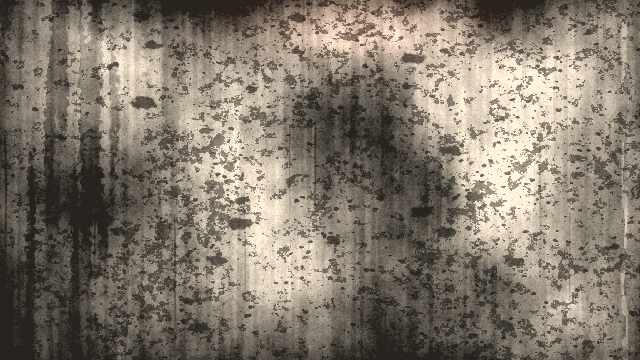
Reproduce this texture procedurally as a Shadertoy shader.

```glsl
const vec3 PLASTER_TINT = vec3(1.0, 0.937, 0.845);
const vec3 ROSE_TINT = vec3(0.05, -0.01, -0.02);

float hash(vec2 p) {
    vec3 q = fract(vec3(p.xyx) * 0.1031);
    q += dot(q, q.yzx + 33.33);
    return fract((q.x + q.y) * q.z);
}

vec2 hash2(vec2 p) {
    return vec2(hash(p), hash(p + 57.3));
}

// Smooth cellular noise: random cell values blended by distance
float cloud(vec2 p) {
    vec2 cell = floor(p);
    float total = 0.0, weights = 0.0;
    for (int y = -1; y <= 1; y++)
    for (int x = -1; x <= 1; x++) {
        vec2 id = cell + vec2(x, y);
        vec2 d = id + hash2(id) - p;
        float w = exp(-8.0 * dot(d, d));
        total += w * hash(id + 19.7);
        weights += w;
    }
    return total / weights;
}

float grime(vec2 p, float gain) {
    float total = 0.0, weights = 0.0, amp = 1.0;
    for (int i = 0; i < 4; i++) {
        total += amp * cloud(p);
        weights += amp;
        amp *= gain;
        p = p * 2.07 + 13.1;
    }
    return total / weights;
}

// Scattered chips, one candidate per cell
float flakes(vec2 p, float density) {
    vec2 cell = floor(p);
    float mask = 0.0;
    for (int y = -1; y <= 1; y++)
    for (int x = -1; x <= 1; x++) {
        vec2 id = cell + vec2(x, y);
        float size = mix(0.08, 0.32, pow(hash(id + 7.1), 2.0));
        float d = length(id + hash2(id + 3.7) - p);
        float present = step(hash(id + 41.0), density);
        mask = max(mask, present * (1.0 - smoothstep(size * 0.7, size * 1.1, d)));
    }
    return mask;
}

float blob(vec2 p, vec2 center, vec2 radius) {
    vec2 q = (p - center) / radius;
    return exp(-dot(q, q));
}

float wobble(float t, float seed) {
    return sin(t * 9.0 + seed) + 0.5 * sin(t * 23.0 + seed * 2.3) + 0.25 * sin(t * 61.0 + seed);
}

// Broad worn and sooty areas
float stains(vec2 p, float aspect) {
    float worn = blob(p, vec2(0.30, 0.83), vec2(0.13, 0.20))
        + blob(p, vec2(1.02, 0.92), vec2(0.20, 0.09))
        + 1.3 * blob(p, vec2(1.41, 0.47), vec2(0.13, 0.22))
        + blob(p, vec2(0.66, 0.54), vec2(0.12, 0.25))
        + blob(p, vec2(0.83, 0.24), vec2(0.13, 0.12))
        + 0.8 * blob(p, vec2(1.25, 0.77), vec2(0.22, 0.12))
        + 0.8 * blob(p, vec2(1.57, 0.79), vec2(0.15, 0.13))
        + 0.8 * blob(p, vec2(1.60, 0.12), vec2(0.12, 0.08));
    float soot = 1.1 * blob(p, vec2(1.00, 0.62), vec2(0.20, 0.17))
        + blob(p, vec2(0.25, 0.45), vec2(0.18, 0.18))
        + 0.6 * blob(p, vec2(0.05, 0.05), vec2(0.30, 0.22))
        + 0.9 * blob(p, vec2(0.58, 1.02), vec2(0.28, 0.13))
        + 0.8 * blob(p, vec2(1.08, 0.06), vec2(0.25, 0.22))
        + 0.8 * blob(p, vec2(1.18, 0.40), vec2(0.13, 0.18))
        + 0.7 * blob(p, vec2(1.40, 0.20), vec2(0.10, 0.11))
        + 0.7 * blob(p, vec2(1.42, 1.00), vec2(0.22, 0.10));
    float edges = 0.3 * exp(-p.x / 0.12) + 0.3 * exp(-p.y / 0.13)
        + 0.25 * exp((p.y - 1.0) / 0.07) + 0.14 * exp((p.x - aspect) / 0.1);
    return 0.36 * worn - 0.38 * soot - edges;
}

// Thin vertical runs of dirty water
float runs(vec2 p, float aspect) {
    float mask = 0.0;
    for (int i = 0; i < 9; i++) {
        float seed = float(i);
        vec2 start = hash2(vec2(seed, 5.0)) * vec2(aspect, 0.6) + vec2(0.0, 0.4);
        float x = abs(p.x - start.x - 0.0015 * wobble(p.y, seed));
        float span = smoothstep(start.y - 0.4, start.y - 0.2, p.y) * smoothstep(start.y, start.y - 0.03, p.y);
        mask = max(mask, span * (1.0 - smoothstep(0.001, 0.004, x)));
    }
    return mask;
}

void mainImage(out vec4 fragColor, in vec2 fragCoord) {
    vec2 p = fragCoord / iResolution.y;
    float aspect = iResolution.x / iResolution.y;
    vec2 drift = vec2(cloud(p * 7.0), cloud(p * 7.0 + 31.0)) - 0.5;
    vec2 fray = vec2(cloud(p * 90.0), cloud(p * 90.0 + 17.0)) - 0.5;

    // Mottled plaster
    float tone = 0.68 + stains(p + 0.09 * drift, aspect);
    tone += 0.30 * (grime(p * 9.0, 0.75) - 0.5);
    tone += 0.14 * (cloud(p * vec2(85.0, 3.0)) - 0.5);

    // Drips, strongest on the left
    float drip = smoothstep(0.55, 0.72, cloud(p * vec2(42.0, 3.2) + 0.5 * fray));
    tone -= drip * (0.03 + 0.22 * blob(p, vec2(0.2, 0.6), vec2(0.35, 0.45)));
    tone -= 0.16 * runs(p, aspect);

    // Pitting and chips, gathered in patches
    float patches = cloud(p * 5.0 + 9.0) - 0.5 + 0.9 * blob(p, vec2(0.64, 0.53), vec2(0.035, 0.14));
    float pits = smoothstep(0.58, 0.67, grime(p * vec2(34.0, 42.0), 0.8) + 0.12 * patches);
    float chips = flakes((p + 0.012 * fray) * vec2(9.0, 18.0), 0.22);
    chips = max(chips, flakes((p + 0.006 * fray) * vec2(34.0, 52.0), 0.3 + 0.4 * patches));
    tone *= 1.0 - 0.55 * max(0.8 * pits, chips);

    // Flaking seam near the right edge
    float seam = abs(p.x - aspect + 0.043 - 0.002 * wobble(p.y, 2.0));
    float flecks = smoothstep(0.48, 0.62, cloud(p * vec2(60.0, 16.0)));
    tone += 0.22 * flecks * (1.0 - smoothstep(0.004, 0.012, seam));

    // Fine grain and warm tint
    tone += 0.11 * (hash(floor(p * 288.0)) - 0.5);
    tone = clamp(tone, 0.15, 1.02);
    vec3 color = tone * PLASTER_TINT - 0.012 * (1.0 - tone) * vec3(0.0, 0.3, 1.0);
    color += ROSE_TINT * blob(p, vec2(1.0, 0.93), vec2(0.35, 0.1));
    fragColor = vec4(clamp(color, 0.0, 1.0), 1.0);
}
```
